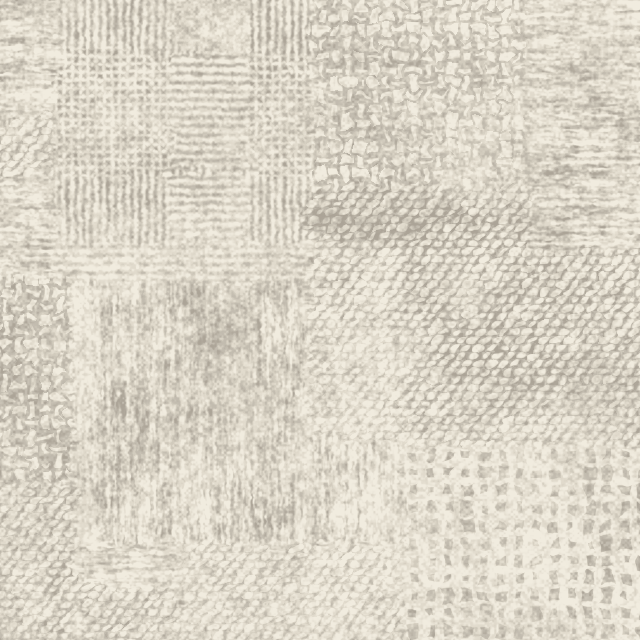
Reproduce this texture procedurally as a three.js fragment shader.

```glsl
// A worn patchwork of woven cloth in cream and taupe. Ragged rectangles of threads,
// basket weave, lattice, pebbles and streaks are layered as signed tones, then
// eroded by grain and stains and mapped through a five colour ramp.
varying vec2 vUv;

const float TAU = 6.28319;
const vec3 CREAM = vec3(0.945, 0.925, 0.875);
const vec3 LINEN = vec3(0.88, 0.855, 0.80);
const vec3 SAND = vec3(0.82, 0.795, 0.74);
const vec3 STONE = vec3(0.76, 0.735, 0.685);
const vec3 TAUPE = vec3(0.67, 0.64, 0.59);

float hash(vec2 p) {
  return fract(sin(dot(p, vec2(127.1, 311.7))) * 43758.5453);
}

// Value noise from -1 to 1
float noise(vec2 p) {
  vec2 i = floor(p), f = fract(p);
  f = f * f * (3.0 - 2.0 * f);
  float low = mix(hash(i), hash(i + vec2(1.0, 0.0)), f.x);
  float high = mix(hash(i + vec2(0.0, 1.0)), hash(i + 1.0), f.x);
  return 2.0 * mix(low, high, f.y) - 1.0;
}

float fbm(vec2 p) {
  float sum = 0.0, gain = 0.6;
  for (int i = 0; i < 5; i++) {
    sum += gain * noise(p);
    p = p * 2.1 + 17.3;
    gain *= 0.6;
  }
  return sum;
}

vec2 wobble(vec2 p) {
  return vec2(noise(p), noise(p + 41.7));
}

// Weaves: each returns a signed tone, light thread above zero
float threads(float across, float along, float pitch) {
  float x = across / pitch;
  return 1.25 * cos(TAU * (x + 0.12 * noise(vec2(x * 0.5, along * 45.0))));
}

float grid(vec2 p, float pitch) {
  return max(threads(p.x, p.y, pitch), threads(p.y, p.x, pitch)) - 0.55;
}

float basket(vec2 p, float pitch) {
  vec2 q = p / pitch + 0.3 * wobble(p / pitch * 1.5);
  vec2 cell = floor(q), f = abs(fract(q) - 0.5);
  float turn = mod(cell.x + cell.y, 2.0);
  vec2 halfSize = mix(vec2(0.5, 0.22), vec2(0.22, 0.5), turn);
  vec2 d = f - halfSize + 0.22 * (hash(cell) - 0.5);
  return mix(-0.95, 0.95, smoothstep(0.08, -0.08, max(d.x, d.y)));
}

float lattice(vec2 p, float pitch) {
  vec2 q = p / pitch + 0.2 * wobble(p / pitch * 1.6);
  vec2 hole = vec2(0.28, 0.34) * mix(0.5, 1.2, hash(floor(q)));
  vec2 d = abs(fract(q) - 0.5) - hole;
  return mix(-1.25, 0.9, smoothstep(-0.05, 0.06, max(d.x, d.y)));
}

float pebbles(vec2 p, vec2 pitch) {
  vec2 q = p / pitch + 0.2 * wobble(p / pitch * 1.1);
  q.x += 0.5 * mod(floor(q.y), 2.0);
  vec2 f = fract(q) - 0.5;
  float size = mix(0.27, 0.46, hash(floor(q)));
  float d = length(vec2(f.x - 0.4 * f.y, f.y * 0.8)) - size;
  float shade = smoothstep(0.15, 0.5, f.x - 0.7 * f.y);
  return mix(-0.85, 0.95, smoothstep(0.1, -0.1, d)) - 0.7 * shade + 0.15;
}

float streaks(float across, float along) {
  float coarse = noise(vec2(across * 170.0, along * 14.0));
  float fine = noise(vec2(across * 310.0, along * 70.0));
  return 1.1 * coarse + 1.2 * fine + 0.25 * threads(across, along, 0.0105);
}

// Box is left, bottom, right, top; its edge frays
float lay(float base, float tone, vec2 p, vec4 box) {
  vec2 d = min(p - box.xy, box.zw - p);
  float fray = 0.01 * noise(p * 70.0) + 0.008 * noise(p * 23.0);
  return mix(base, tone, smoothstep(-0.005, 0.005, min(d.x, d.y) + fray));
}

float stain(vec2 p, vec2 centre, vec2 radius) {
  vec2 d = (p - centre) / radius;
  return exp(-dot(d, d)) * (0.8 + 0.9 * fbm(p * 28.0));
}

vec3 ramp(float t) {
  vec3 c = mix(TAUPE, STONE, smoothstep(0.0, 0.12, t));
  c = mix(c, SAND, smoothstep(0.12, 0.295, t));
  c = mix(c, LINEN, smoothstep(0.295, 0.545, t));
  return mix(c, CREAM, smoothstep(0.545, 0.93, t));
}

void main() {
  vec2 p = vUv + 0.0016 * wobble(vUv * 130.0);
  float upright = threads(p.x, p.y, 0.0125);
  float level = threads(p.y, p.x, 0.0135);
  float stone = pebbles(p, vec2(0.0185, 0.0125));
  float woven = basket(p, 0.0205) + 0.1;

  // Ground and upper left panels
  float v = streaks(p.y, p.x) + 0.1;
  v = lay(v, stone, p, vec4(-0.1, 0.73, 0.08, 0.82));
  v = lay(v, 0.6 * level + 0.3, p, vec4(0.08, 0.55, 0.49, 0.63));
  v = lay(v, upright - 0.1, p, vec4(0.09, 0.62, 0.49, 1.1));
  v = lay(v, grid(p, 0.0125), p, vec4(0.09, 0.73, 0.49, 0.92));
  v = lay(v, level, p, vec4(0.265, 0.73, 0.39, 0.92));
  v = lay(v, level + 0.5, p, vec4(0.265, 0.625, 0.39, 0.73));
  v = lay(v, 0.9 * fbm(p * 60.0) + 0.3, p, vec4(0.27, 0.92, 0.39, 1.1));

  // Right side panels
  v = lay(v, woven, p, vec4(0.49, 0.69, 0.82, 1.1));
  v = lay(v, stone - 0.2, p, vec4(0.48, 0.30, 0.83, 0.71));
  v = lay(v, stone - 0.2, p, vec4(0.62, 0.30, 1.1, 0.61));
  v = lay(v, 0.8 * stone + 0.35, p, vec4(0.48, 0.30, 0.62, 0.62));
  v = lay(v, lattice(p, 0.0275), p, vec4(0.63, -0.1, 1.1, 0.30));

  // Lower left panels
  v = lay(v, woven - 0.3, p, vec4(-0.1, 0.24, 0.115, 0.57));
  v = lay(v, 0.5 * streaks(p.x, p.y) + 0.5, p, vec4(0.115, 0.15, 0.48, 0.56));
  v = lay(v, streaks(p.x, p.y) - 0.1, p, vec4(0.15, 0.15, 0.47, 0.56));
  v = lay(v, streaks(p.x, p.y) + 0.1, p, vec4(0.45, 0.15, 0.63, 0.31));
  v = lay(v, stone - 0.2, p, vec4(-0.1, -0.1, 0.12, 0.24));
  v = lay(v, stone, p, vec4(0.12, -0.1, 0.28, 0.08));
  v = lay(v, 0.7 * stone + 0.35, p, vec4(0.28, -0.1, 0.63, 0.15));

  // Wear, grain and stains
  v *= 0.8 + 0.35 * noise(p * 11.0) + 0.25 * noise(p * 60.0);
  v += 0.75 * noise(vUv * 140.0) + 0.85 * noise(vUv * 270.0);
  v += 0.6 * fbm(p * 7.0) + 0.35 * fbm(p * 35.0) + 0.08;
  v -= 1.3 * stain(p, vec2(0.31, 0.49), vec2(0.07, 0.06));
  v -= 1.0 * stain(p, vec2(0.25, 0.32), vec2(0.09, 0.08));
  v -= 1.2 * stain(p, vec2(0.70, 0.66), vec2(0.12, 0.035));
  v -= 1.2 * stain(p, vec2(0.53, 0.66), vec2(0.05, 0.03));
  v -= 1.0 * stain(p, vec2(0.86, 0.42), vec2(0.13, 0.06));
  v -= 1.0 * stain(p, vec2(0.90, 0.88), vec2(0.06, 0.06));

  gl_FragColor = vec4(ramp(1.0 / (1.0 + exp(-1.6 * v))), 1.0);
}
```
